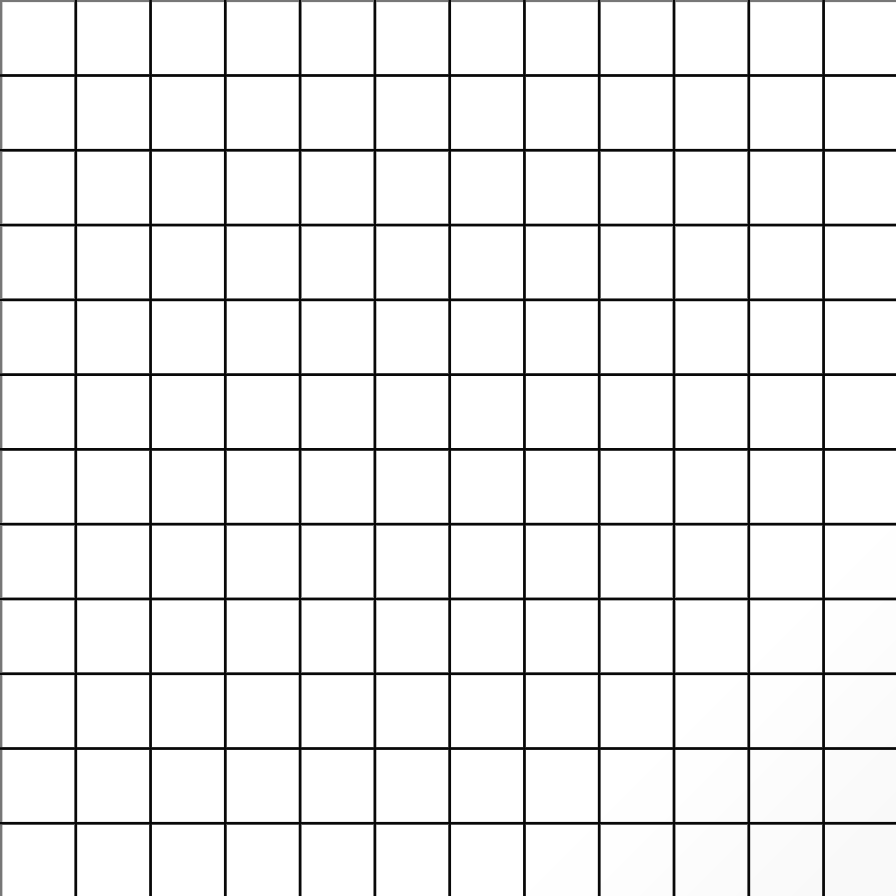
This pattern is drawn by a WebGL 1 fragment shader. Its source:

```glsl
precision highp float;
// A white sheet ruled with thin black lines into twelve by twelve squares.
// Each axis measures its distance to the nearest rule; the outermost top and
// left rules are fainter, and a soft shade falls on the lower right corner.

uniform vec2 u_resolution;

const float PITCH = 0.08346;      // spacing between rules
const float LINE_WIDTH = 0.0031;
const float EDGE_STRENGTH = 0.55; // ink on the outermost rules
const vec2 FIRST_RULE = vec2(0.0011, 0.0008); // from the left and top edges
const vec3 PAPER = vec3(1.0);
const vec3 INK = vec3(0.03);

// Ink coverage of evenly spaced rules along one axis, smoothed over one pixel.
float ruleCoverage(float position, float firstRule, float pitch, float width, float pixel) {
  float cell = (position - firstRule) / pitch;
  float index = floor(cell + 0.5);
  float dist = abs(cell - index) * pitch;
  float coverage = clamp((0.5 * width - dist) / pixel + 0.5, 0.0, 1.0);
  return coverage * mix(EDGE_STRENGTH, 1.0, step(0.5, index));
}

// Gentle darkening that grows diagonally towards the lower right.
float cornerShade(vec2 fromTopLeft, float depth) {
  return 1.0 - depth * smoothstep(1.5, 2.0, fromTopLeft.x + fromTopLeft.y);
}

void main() {
  vec2 uv = gl_FragCoord.xy / u_resolution;
  vec2 pixel = 1.0 / u_resolution;
  vec2 sheet = vec2(uv.x, 1.0 - uv.y);

  float vertical = ruleCoverage(sheet.x, FIRST_RULE.x, PITCH, LINE_WIDTH, pixel.x);
  float horizontal = ruleCoverage(sheet.y, FIRST_RULE.y, PITCH, LINE_WIDTH, pixel.y);

  vec3 paper = PAPER * cornerShade(sheet, 0.025);
  gl_FragColor = vec4(mix(paper, INK, max(vertical, horizontal)), 1.0);
}
```
